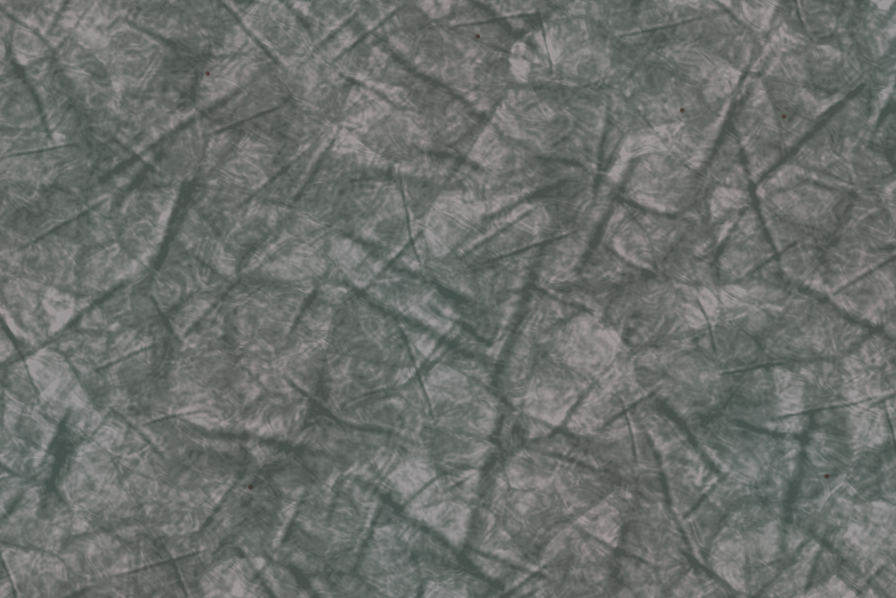
Give the GLSL for this texture, as a Shadertoy shader.

```glsl
const vec3 SHADOW = vec3(0.290, 0.322, 0.302);
const vec3 BASE = vec3(0.410, 0.428, 0.410);
const vec3 GLOW = vec3(0.615, 0.592, 0.595);
const vec3 COOL_TINT = vec3(-0.014, 0.004, 0.006);
const vec3 SPECK = vec3(0.25, 0.16, 0.14);
const float TAU = 6.2831853;
const float BRIGHTNESS = 0.575;
const float TILT = 0.30;          // slope of light across a facet
const float SILK = 0.36;          // broad folds of light inside a facet
const float WRINKLE = 0.30;       // narrow folds
const float CRUMPLE = 0.42;       // small bumps along the rims
const float RIM_SHADOW = 0.34;
const float CREASE_SHADOW = 0.44;
const float CREASE_LIGHT = 0.20;
const float CREASE_WIDTH = 0.029;
const float RIPPLE = 0.13;
const float RIPPLE_PITCH = 0.017;
const float GRAIN = 0.15;

struct Facet { vec2 offset; float rim; vec2 seed; };

vec2 hash2(vec2 p) {
    vec3 q = fract(p.xyx * vec3(0.1031, 0.1030, 0.0973));
    q += dot(q, q.yzx + 33.33);
    return fract((q.xx + q.yz) * q.zy);
}

vec2 heading(float a) { return vec2(cos(a), sin(a)); }

vec2 turn(vec2 p, float a) {
    vec2 h = heading(a);
    return vec2(dot(p, h), dot(p, vec2(-h.y, h.x)));
}

float corner(vec2 cell, vec2 d) { return dot(heading(TAU * hash2(cell).x), d); }

float gradientNoise(vec2 p) {
    vec2 i = floor(p), f = fract(p), e = vec2(0.0, 1.0);
    vec2 u = f * f * f * (f * (f * 6.0 - 15.0) + 10.0);
    float low = mix(corner(i, f), corner(i + e.yx, f - e.yx), u.x);
    float high = mix(corner(i + e.xy, f - e.xy), corner(i + e.yy, f - e.yy), u.x);
    return mix(low, high, u.y);
}

// Straight-sided cells with the distance to the nearest side
Facet findFacet(vec2 p) {
    vec2 cell = floor(p), nearest = vec2(9.0), owner = cell;
    for (int y = -1; y <= 1; y++)
    for (int x = -1; x <= 1; x++) {
        vec2 c = cell + vec2(x, y), r = c + hash2(c) - p;
        if (dot(r, r) < dot(nearest, nearest)) { nearest = r; owner = c; }
    }
    float rim = 1.0;
    for (int y = -2; y <= 2; y++)
    for (int x = -2; x <= 2; x++) {
        vec2 c = owner + vec2(x, y), r = c + hash2(c) - p, gap = r - nearest;
        if (dot(gap, gap) > 0.0001)
            rim = min(rim, dot(0.5 * (r + nearest), normalize(gap)));
    }
    return Facet(-nearest, rim, hash2(owner + 71.0));
}

// Tilted facets with silky folds, beaded ripples and crumpled, shaded rims
float facetTone(vec2 p, float angle, float density, float shift) {
    vec2 q = turn(p, angle) * density * vec2(0.8, 1.25) + shift;
    q += 0.05 * vec2(gradientNoise(q * 2.3), gradientNoise(q * 2.3 + 40.0));
    Facet f = findFacet(q);
    vec2 local = turn(f.offset, f.seed.x * TAU);
    vec2 home = f.seed * 60.0;
    vec2 warp = vec2(gradientNoise(local * 3.0 + home), gradientNoise(local * 3.0 - home));
    float fold = SILK * gradientNoise(local * vec2(1.9, 4.2) + warp * 1.3 + home);
    fold += WRINKLE * gradientNoise(local * vec2(4.5, 12.0) + warp * 3.0 - home);
    float bumps = gradientNoise(local * vec2(12.0, 17.0) + warp * 3.5 + home.yx);
    fold += CRUMPLE * bumps * mix(0.25, 1.0, exp(-7.0 * f.rim));
    vec2 phase = TAU * (local + 0.12 * warp) / (density * RIPPLE_PITCH);
    float beads = sin(phase.x) * mix(1.0, sin(phase.y * 0.6), f.seed.y);
    float patches = smoothstep(0.02, 0.35, gradientNoise(q * 2.1 + 17.0));
    float body = TILT * local.x + fold + RIPPLE * beads * patches;
    float strength = smoothstep(-0.3, 0.25, gradientNoise(q * 1.3 + 8.0));
    float shade = exp(-f.rim * f.rim / 0.0028) * strength;
    return body * smoothstep(0.0, 0.04, f.rim) - RIM_SHADOW * shade;
}

// Scattered tapering creases, each lit along one flank
float creaseTone(vec2 p, float density, float shift) {
    vec2 q = p * density + shift, cell = floor(q);
    q += 0.04 * gradientNoise(q * 2.5);
    float tone = 0.0;
    for (int y = -1; y <= 1; y++)
    for (int x = -1; x <= 1; x++) {
        vec2 c = cell + vec2(x, y), r = hash2(c + 5.0);
        float slant = mix(-0.75, 0.75, step(0.45, r.x)) + 1.3 * (r.y - 0.5);
        vec2 d = turn(q - c - hash2(c), slant);
        float reach = mix(0.4, 0.85, hash2(c + 29.0).x);
        float taper = smoothstep(reach, reach * 0.45, abs(d.x));
        float across = d.y / (CREASE_WIDTH * mix(0.6, 1.4, r.y));
        float flank = (across - 2.2) / 1.1;
        tone += taper * (CREASE_LIGHT * exp(-flank * flank) - CREASE_SHADOW * exp(-across * across));
    }
    return tone;
}

float speckMask(vec2 p) {
    vec2 q = p * 4.0, cell = floor(q), r = hash2(cell + 13.0);
    float d = length(q - cell - 0.15 - 0.7 * r);
    return smoothstep(0.022, 0.008, d) * step(0.8, hash2(cell + 90.0).x);
}

void mainImage(out vec4 fragColor, in vec2 fragCoord) {
    vec2 p = fragCoord / iResolution.y;
    float tone = BRIGHTNESS;
    tone += 0.85 * facetTone(p, 0.75, 5.4, 3.0);
    tone += 0.70 * facetTone(p, -0.55, 8.5, 31.0);
    tone += creaseTone(p, 4.0, 12.0) + 0.85 * creaseTone(p, 7.0, 47.0);
    tone += GRAIN * (gradientNoise(p * 75.0) + gradientNoise(p * 150.0));

    // Pearl colours, drifting between warm and cool
    tone = clamp(tone, 0.0, 1.0);
    vec3 color = mix(SHADOW, BASE, min(tone * 2.0, 1.0));
    color = mix(color, GLOW, max(tone * 2.0 - 1.0, 0.0));
    color += COOL_TINT * clamp(2.5 * gradientNoise(p * 2.2 + 6.0), -1.0, 1.0);
    color = mix(color, SPECK, 0.7 * speckMask(p));
    fragColor = vec4(color, 1.0);
}
```
